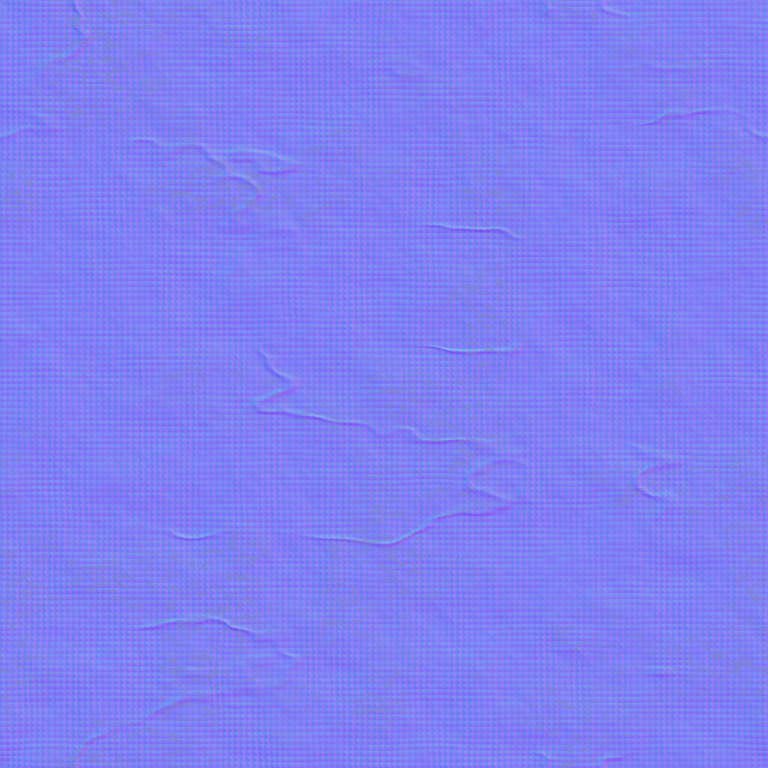
Give the GLSL for this texture map, as a three.js fragment shader.

```glsl
varying vec2 vUv;

#define THREADS 128.0
#define COLUMN_DEPTH 0.024
#define ROW_DEPTH 0.013
#define WOBBLE 0.3
#define GRAIN 0.4
#define CREASE_HEIGHT 0.13
#define CREASE_WIDTH 0.022
#define WEAR 0.55
#define FACING 0.925
#define WORN_COLOUR vec3(0.49, 0.52, 0.80)

const float TAU = 6.2831853;

float hash(vec2 p) {
  vec3 q = fract(p.xyx * 0.1031);
  q += dot(q, q.yzx + 33.33);
  return fract((q.x + q.y) * q.z);
}

// Value noise that wraps after the given number of cells
float noise(vec2 p, vec2 period) {
  vec2 cell = floor(p);
  vec2 f = p - cell;
  f = f * f * f * (f * (f * 6.0 - 15.0) + 10.0);
  vec2 a = mod(cell, period);
  vec2 b = mod(cell + 1.0, period);
  return mix(mix(hash(a), hash(vec2(b.x, a.y)), f.x),
             mix(hash(vec2(a.x, b.y)), hash(b), f.x), f.y);
}

// Noise over thread coordinates, at a frequency in cells per thread
float threadNoise(vec2 p, vec2 frequency) {
  return noise(p * frequency, THREADS * frequency);
}

float fbm(vec2 p, vec2 frequency) {
  float sum = 0.0;
  float amplitude = 0.5;
  for (int i = 0; i < 4; i++) {
    sum += amplitude * threadNoise(p, frequency);
    frequency *= 2.0;
    amplitude *= 0.5;
  }
  return sum;
}

// Pillow-shaped stitches in columns, cut by narrow row grooves
float weave(vec2 p) {
  p.x += WOBBLE * (threadNoise(p, vec2(0.25, 0.125)) - 0.5);
  p.y += WOBBLE * (threadNoise(p, vec2(0.125, 0.25)) - 0.5);
  float column = -cos(TAU * p.x);
  float row = -cos(TAU * p.y);
  float groove = row - 0.3 * row * row;
  float streak = 0.6 + 0.8 * threadNoise(p, vec2(0.5, 0.0625));
  float band = 0.5 + threadNoise(p, vec2(0.125, 0.5));
  return COLUMN_DEPTH * streak * column * (0.85 + 0.25 * row)
       + ROW_DEPTH * band * groove;
}

// Broken, wandering wrinkles along noise contours
float creases(vec2 p) {
  float contour = (fbm(p, vec2(0.03125, 0.0625)) - 0.47) / CREASE_WIDTH;
  float presence = smoothstep(0.52, 0.78, threadNoise(p, vec2(0.0625)));
  return CREASE_HEIGHT * presence * exp(-contour * contour);
}

float height(vec2 p) {
  return weave(p) + creases(p) + GRAIN * fbm(p, vec2(0.125));
}

void main() {
  vec2 p = vUv * THREADS;

  // Surface normal from central differences
  vec2 e = vec2(0.12, 0.0);
  vec2 slope = vec2(height(p + e.xy) - height(p - e.xy),
                    height(p + e.yx) - height(p - e.yx)) / (2.0 * e.x);
  vec3 normal = normalize(vec3(-slope, 1.0));
  vec3 colour = 0.5 + 0.5 * normal * vec3(1.0, 1.0, FACING);

  // Grey flecks gathered in rubbed patches
  float patches = smoothstep(0.48, 0.72, fbm(p, vec2(0.0625)));
  float flecks = smoothstep(0.55, 0.85, threadNoise(p, vec2(1.0, 2.0)));
  colour = mix(colour, WORN_COLOUR, WEAR * patches * flecks);

  gl_FragColor = vec4(colour, 1.0);
}
```
